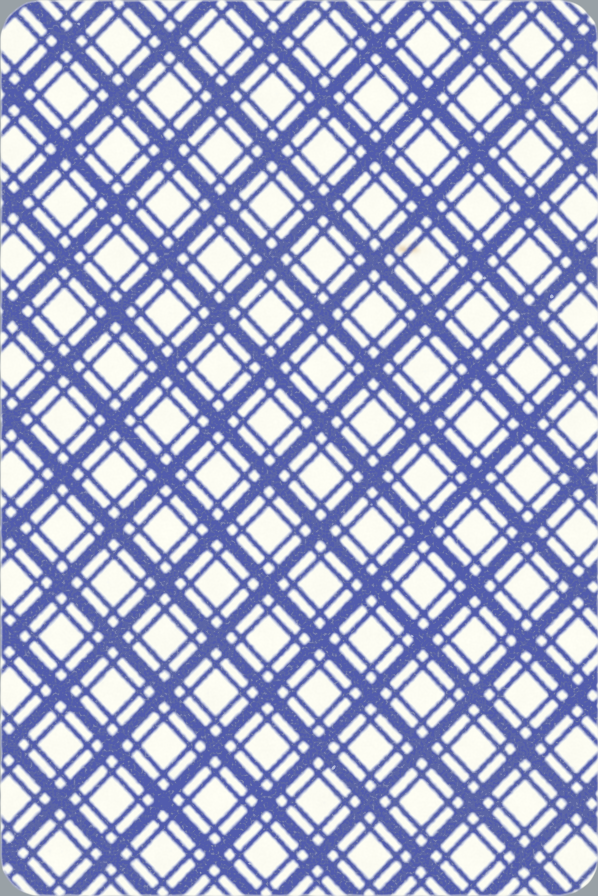
Give the GLSL for this pattern, as a WebGL 2 fragment shader.

```glsl
#version 300 es
precision highp float;

uniform vec2 u_resolution;
out vec4 fragColor;

vec2 hashGradient(vec2 cell) {
  vec2 h = vec2(dot(cell, vec2(127.1, 311.7)), dot(cell, vec2(269.5, 183.3)));
  return 2.0 * fract(sin(h) * 43758.5) - 1.0;
}

float gradientNoise(vec2 p) {
  vec2 i = floor(p), f = p - i;
  vec2 w = f * f * f * (f * (6.0 * f - 15.0) + 10.0);
  float a = dot(hashGradient(i), f);
  float b = dot(hashGradient(i + vec2(1, 0)), f - vec2(1, 0));
  float c = dot(hashGradient(i + vec2(0, 1)), f - vec2(0, 1));
  float d = dot(hashGradient(i + vec2(1, 1)), f - vec2(1, 1));
  return mix(mix(a, b, w.x), mix(c, d, w.x), w.y);
}

// Distance to the nearest stripe: one thick band flanked by two thin lines
float stripeDistance(float t, float thickHalf) {
  float s = abs(fract(t) - 0.5);
  return min(s - thickHalf, abs(s - 0.241) - 0.029);
}

float roundedBox(vec2 p, vec2 halfSize, float radius) {
  vec2 d = abs(p) - halfSize + radius;
  return length(max(d, 0.0)) + min(max(d.x, d.y), 0.0) - radius;
}

void main() {
  vec2 p = gl_FragCoord.xy / u_resolution.y;
  float aspect = u_resolution.x / u_resolution.y;
  float pixel = 1.0 / u_resolution.y;

  // Slightly turned lattice of diagonals
  vec2 q = p - vec2(0.3012, 0.5292);
  q = vec2(q.x - 0.0085 * q.y, q.y + 0.0085 * q.x) / vec2(0.1153, 0.1209);
  vec2 diagonal = vec2(q.x + q.y, q.x - q.y);
  diagonal += 0.006 * vec2(gradientNoise(p * 24.0), gradientNoise(p * 24.0 + 57.0));

  // Paper windows with rounded corners, edges roughened by the print
  vec2 gap = vec2(stripeDistance(diagonal.x, 0.084), stripeDistance(diagonal.y, 0.08));
  float window = 0.04 - length(max(0.04 - gap, 0.0));
  window += 0.014 * gradientNoise(p * 170.0) + 0.004 * gradientNoise(p * 9.0);
  float soft = max(0.022, 12.0 * pixel);
  float paperMask = smoothstep(-soft, soft, window);

  // Mottled ink with pale flecks and a few pinholes
  float grain = gradientNoise(p * 330.0) + 0.5 * gradientNoise(p * 150.0 + 31.0);
  float tone = grain + 0.4 * gradientNoise(p * 5.0 + 12.0);
  vec3 ink = mix(vec3(0.32, 0.36, 0.68), vec3(0.36, 0.40, 0.65), smoothstep(-0.15, 0.12, tone));
  ink = mix(ink, vec3(0.48, 0.51, 0.70), smoothstep(0.18, 0.5, grain));
  float pinhole = smoothstep(0.52, 0.64, gradientNoise(p * 95.0 + 8.0));

  // Cream paper with faint blotches, bluish spread by the ink and a small stain
  vec3 paper = vec3(0.99, 0.99, 0.95) + 0.012 * gradientNoise(p * 40.0) + 0.012 * grain;
  paper = mix(vec3(0.86, 0.88, 0.93), paper, smoothstep(0.012, 0.036, window));
  vec2 stain = (p - vec2(0.456, 0.722)) / vec2(0.012, 0.005);
  float stainMask = exp(-dot(stain, stain)) * (0.8 + gradientNoise(p * 120.0));
  paper = mix(paper, vec3(0.84, 0.70, 0.52), 0.6 * stainMask);
  vec3 color = mix(ink, paper, max(paperMask, 0.7 * pinhole));

  // Worn rim and rounded card corners over a grey ground
  float edge = roundedBox(p - vec2(0.5 * aspect + 0.0006, 0.5),
                          vec2(0.5 * aspect, 0.5), 0.045);
  edge += 0.0015 * gradientNoise(p * 60.0);
  color = mix(color, vec3(0.95, 0.95, 0.92), 0.5 * smoothstep(-0.003, -0.0005, edge));
  color = mix(color, vec3(0.60, 0.63, 0.65), smoothstep(-pixel, pixel, edge));

  fragColor = vec4(clamp(color, 0.0, 1.0), 1.0);
}
```
